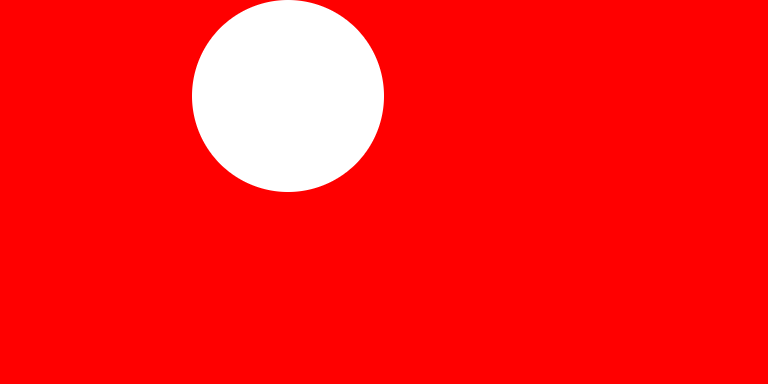
Reproduce this background procedurally as a Shadertoy shader.

```glsl
// A plain white disc on a flat red field, touching the top edge.
// The disc is a signed distance function in units of the canvas height,
// with its edge smoothed over about one pixel.

const vec3 FIELD_COLOR = vec3(1.0, 0.0, 0.0);
const vec3 DISC_COLOR = vec3(1.0);
const vec2 DISC_CENTER = vec2(0.75, 0.75);
const float DISC_RADIUS = 0.25;

// Signed distance to a circle: negative inside
float circleDistance(vec2 point, vec2 center, float radius) {
    return length(point - center) - radius;
}

void mainImage(out vec4 fragColor, in vec2 fragCoord) {
    // Height spans 0 to 1, origin at the lower left
    vec2 point = fragCoord / iResolution.y;
    float pixelSize = 1.0 / iResolution.y;

    // Antialiased coverage of the disc
    float edge = circleDistance(point, DISC_CENTER, DISC_RADIUS);
    float coverage = clamp(0.5 - edge / pixelSize, 0.0, 1.0);

    fragColor = vec4(mix(FIELD_COLOR, DISC_COLOR, coverage), 1.0);
}
```
